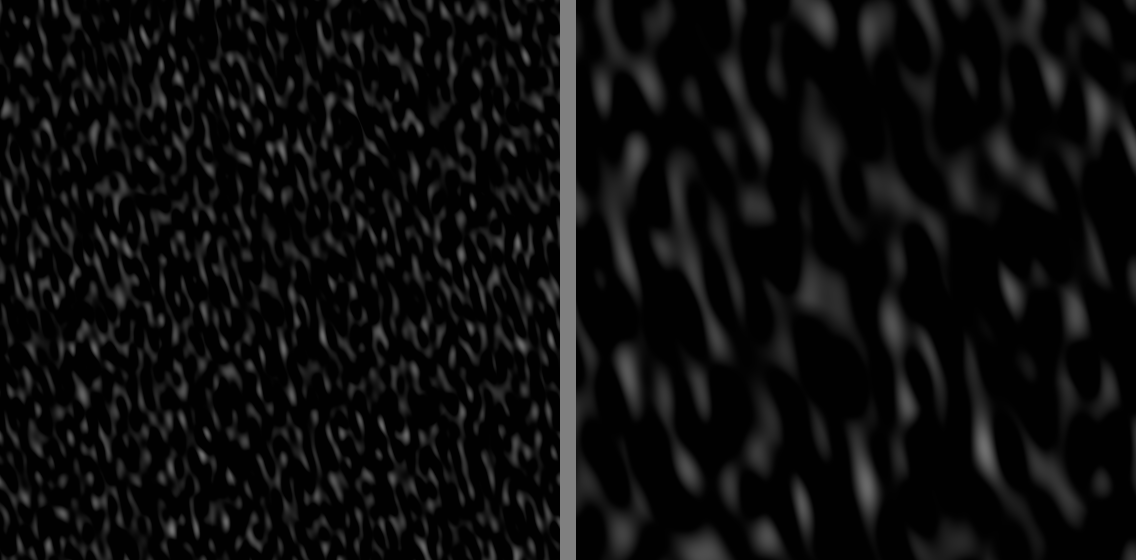
Left, the full canvas; right, a detail of the centre.
This texture is drawn by a three.js fragment shader. Its source:

```glsl
// Dark grained leather: faint grey upright wisps and branching threads on black.
varying vec2 vUv;

const float TAU = 6.2831853;
const int WAVES = 64;                      // plane waves per random field
const vec2 THREAD_FREQ = vec2(19.0, 9.0);  // cycles per canvas
const vec2 GRAIN_FREQ = vec2(38.0, 18.0);
const float LEAN = 0.18;                   // tops lean to the left
const float THREAD_WEIGHT = 0.72;
const float GRAIN_WEIGHT = 0.85;
const float CREST_ROUNDING = 0.06;
const float MEAN_RIDGE = 0.84;
const float CUTOFF = 0.13;
const float GAIN = 0.148;
const float EDGE_SOFTNESS = 0.02;
const vec3 BLACK = vec3(0.002);
const vec3 GREY_TINT = vec3(1.0);

float hash(float n) {
  return fract(sin(n * 12.9898) * 43758.5453);
}

// Sum of random waves: smooth field with zero mean and unit variance
float waveField(vec2 p, vec2 freq, float seed) {
  float sum = 0.0;
  for (int i = 0; i < WAVES; i++) {
    float id = float(i) + seed;
    float angle = 0.5 * TAU * (float(i) + hash(id)) / float(WAVES);
    float radius = mix(0.5, 1.45, hash(id + 171.3));
    vec2 wave = vec2(cos(angle), sin(angle)) * radius * freq;
    sum += cos(TAU * (dot(wave, p) + hash(id + 411.7)));
  }
  return sum * sqrt(2.0 / float(WAVES));
}

// Zero for negative values, with a rounded knee
float softPositive(float x) {
  return 0.5 * (x + sqrt(x * x + EDGE_SOFTNESS * EDGE_SOFTNESS));
}

void main() {
  vec2 p = vec2(vUv.x + LEAN * vUv.y, vUv.y);

  // Threads follow the zero lines of a coarse field
  float coarse = waveField(p, THREAD_FREQ, 3.0);
  float threads = MEAN_RIDGE - sqrt(coarse * coarse + CREST_ROUNDING);

  // Finer grain breaks the threads into wisps and beads
  float grain = waveField(p, GRAIN_FREQ, 97.0);
  float height = THREAD_WEIGHT * threads + GRAIN_WEIGHT * grain;

  float light = softPositive(GAIN * (height - CUTOFF));
  gl_FragColor = vec4(BLACK + GREY_TINT * light, 1.0);
}
```
